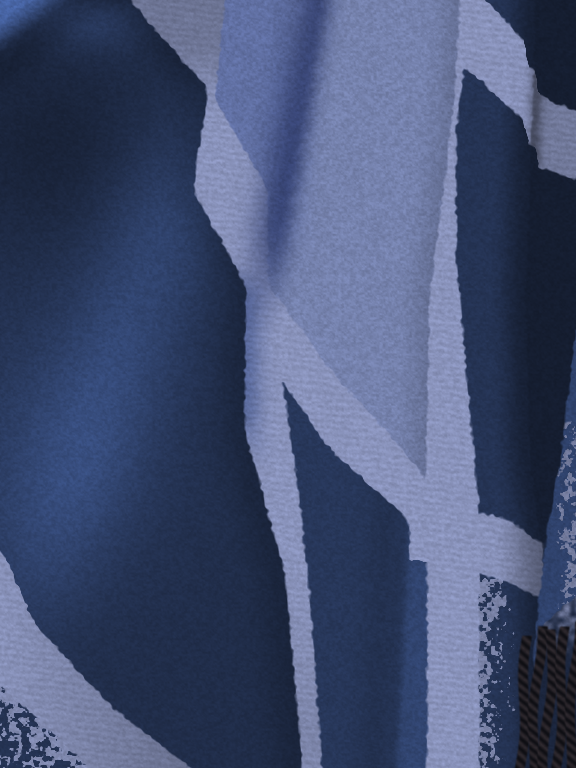
Write a Shadertoy shader that draws this texture.

```glsl
// Draped blue towelling: pale looped bands and a mid-tone panel over navy folds.
// Band borders are bent curves; soft shadows shape the folds, and hash noise
// adds woven grain, terry rows, frayed borders and loose flecks.

float hash(vec2 p) {
  vec3 q = fract(vec3(p.xyx) * 0.1031);
  q += dot(q, q.yzx + 33.33);
  return fract((q.x + q.y) * q.z);
}

float noise(vec2 p) {
  vec2 i = floor(p), f = fract(p);
  f = f * f * (3.0 - 2.0 * f);
  return mix(mix(hash(i), hash(i + vec2(1, 0)), f.x),
             mix(hash(i + vec2(0, 1)), hash(i + vec2(1, 1)), f.x), f.y);
}

float cover(float d) { return smoothstep(-0.2, 0.2, d); }

float bell(float d, float width) { return exp(-d * d / (width * width)); }

// Curve through four values at four positions, with softened corners.
float edge(float t, vec4 v, vec4 at) {
  vec3 s = at.yzw - at.xyz, d = t - at.xyz;
  vec3 k = clamp((d - 0.7) / s, 0.0, 1.0) + clamp((d + 0.7) / s, 0.0, 1.0);
  return v.x + 0.5 * dot(v.yzw - v.xyz, k);
}

float flecks(vec2 p, float density) {
  float n = noise(p * vec2(1.9, 1.6)) * 0.7 + 0.3 * noise(p * 4.1);
  return smoothstep(0.0, 0.12, n - 1.0 + density);
}

void mainImage(out vec4 fragColor, in vec2 fragCoord) {
  vec2 uv = 100.0 * fragCoord / iResolution.y;  // 75 wide, 100 high
  vec2 p = uv + 0.4 * (vec2(noise(uv * 1.7), noise(uv * 1.7 + 40.0)) - 0.5);
  float x = p.x, y = p.y;
  vec3 navy = vec3(0.175, 0.245, 0.4), pale = vec3(0.56, 0.6, 0.765);

  // Borders of the bands
  float bandLeft = edge(y, vec4(16.9, 27.2, 25.1, 32), vec4(100, 88.3, 75.3, 62.9))
    + edge(y, vec4(0, -0.1, 5.2, 7.4), vec4(62.9, 44, 25, 0));
  float panelLeft = edge(y, vec4(29.3, 28, 34.9, 34.9), vec4(100, 87, 75.3, 63))
    + edge(y, vec4(0, 8.1, 14.6, 22), vec4(63, 51.8, 44.7, 36));
  float stemRight = edge(y, vec4(36.8, 38.7, 40.4, 41.9), vec4(50.3, 37.5, 21.9, 0));
  float branchLow = edge(y, vec4(36.8, 43, 53.3, 53.3), vec4(50.3, 41.4, 32.3, 27));
  float postLeft = edge(y, vec4(59.9, 59.2, 56, 55.4), vec4(100, 87, 62, 37));
  float postRight = edge(y, vec4(60.4, 59.4, 59.4, 62.4), vec4(91, 83, 66, 33.6));
  float fold = x - edge(y, vec4(69.8, 68.4, 69, 70.5), vec4(100, 61, 40, 28));

  // Left navy cloth: bright diagonal swell between darker hollows
  float shade = 0.72 - 0.14 * bell(x - bandLeft, 4.0);
  shade += 0.36 * bell(x - 0.34 * y + 2.9, 8.5) * smoothstep(95.0, 70.0, y) * smoothstep(5.0, 40.0, y);
  shade += 0.2 * bell(distance(p, vec2(4, 42)), 18.0) - 0.17 * bell(distance(p, vec2(6, 81)), 13.0);
  float corner = x * 0.75 + 100.0 - y;
  shade += 0.9 * smoothstep(7.5, 2.0, corner) - 0.12 * bell(corner - 9.0, 3.0);
  shade += 0.25 * bell(length((p - vec2(12, 97)) * vec2(1, 2)), 7.0);
  vec3 col = navy * shade;

  // Pale branching band and upright post
  float dim = 0.2 * smoothstep(84.0, 96.0, y) + 0.09 * smoothstep(30.0, 0.0, y);
  vec3 band = pale * (0.96 - dim * cover(50.0 - x));
  float roll = bell(x - bandLeft, 2.2) * smoothstep(38.0, 48.0, y) * smoothstep(67.0, 60.0, y);
  band = mix(band, vec3(0.29, 0.36, 0.57), 0.75 * roll);
  float terry = cover(x - bandLeft);
  col = mix(col, band, terry);

  // Mid-tone panel
  float inPanel = cover(x - panelLeft) * cover(postLeft - x);
  float bluish = smoothstep(42.0, 36.0, x) * smoothstep(60.0, 85.0, y);
  vec3 panel = mix(vec3(0.46, 0.51, 0.68), vec3(0.38, 0.44, 0.64), bluish);
  col = mix(col, panel * (1.0 - 0.13 * bell(x - postLeft, 2.5)), inPanel);

  // Deep crease down the panel, fading into the band
  float crease = x - edge(y, vec4(41.5, 39.2, 36.6, 34), vec4(100, 87, 73, 55));
  float dark = bell(crease, crease < 0.0 ? 3.3 : 2.0) * smoothstep(55.0, 72.0, y);
  col = mix(col, vec3(0.17, 0.22, 0.41), 0.78 * dark * cover(x - bandLeft));

  // Navy wedge under the branch, with a pleat
  float wedge = cover(x - stemRight) * cover(branchLow + 2.3 * cover(27.0 - y) - x) * cover(50.3 - y);
  float pleat = x - 51.8 - 0.05 * y;
  shade = 0.88 + 0.22 * smoothstep(-0.8, 0.6, pleat) - 0.1 * bell(pleat + 3.0, 3.0);
  col = mix(col, navy * shade, wedge);

  // Navy cloth right of the post, turning under at the fold
  float beyond = cover(fold), inRight = cover(x - postRight);
  shade = 0.82 - 0.3 * smoothstep(-5.0, 0.0, fold) - 0.05 * beyond;
  float loose = flecks(uv, 0.62 * smoothstep(70.0, 62.0, x)) * cover(25.0 - y);
  vec3 right = mix(navy * shade, pale * 0.85, loose);

  // Slanting top band, low crossbar and the strip behind
  vec4 span = vec4(60.3, 68.9, 69.5, 75), reach = vec4(62, 66, 70, 75);
  float top = cover(y - edge(x, vec4(91.5, 83.7, 78.5, 76.6), span))
    * cover(edge(x, vec4(103, 94, 88, 85.4), span) - y);
  float bar = cover(y - edge(x, vec4(25.5, 24.3, 22.3, 21.5), reach))
    * cover(edge(x, vec4(33.3, 32.5, 29.5, 28.5), reach) - y) * cover(70.7 - x);
  right = mix(right, pale * (0.95 - 0.16 * beyond - 0.3 * bell(fold - 0.4, 1.0)), top);
  right = mix(right, pale * (0.95 - 0.35 * smoothstep(64.0, 71.0, x)), bar);
  float strip = x - edge(y, vec4(75, 72.9, 71, 69.5), vec4(57, 40, 29.7, 15));
  loose = flecks(uv, 0.5 * smoothstep(71.0, 74.0, x)) * cover(45.0 - y);
  right = mix(right, mix(navy * 1.05, pale * 0.8, loose), cover(strip) * cover(57.0 - y));
  col = mix(col, right, inRight);
  terry = mix(terry * (1.0 - inPanel) * (1.0 - wedge), max(top, bar), inRight);

  // Hem and twisted fringe
  float hem = cover(x - 69.8) * cover(0.9 * x - 45.1 - y);
  float worn = noise(uv * 1.3) * smoothstep(13.0, 21.0, y);
  col = mix(col, mix(navy * 0.6, pale * 0.85, worn), hem);
  for (float k = 0.0; k < 5.0; k++) {
    float off = uv.x - 67.7 - 1.6 * k - 0.35 * sin(uv.y * 0.35 + 2.0 * k) - 0.06 * uv.y;
    float twist = 0.5 + 0.5 * sin(uv.y * 5.0 + off * 4.0);
    float strand = cover(0.65 - abs(off)) * cover(15.5 + 3.0 * hash(vec2(k, 7)) + 0.4 * k - uv.y);
    col = mix(col, mix(vec3(0.06, 0.06, 0.08), vec3(0.17, 0.15, 0.17), twist), strand);
  }

  // Lower left band with flecked cloth beneath
  float sweep = cover(edge(x, vec4(29, 18.6, 8.2, -1), vec4(0, 4.6, 14.3, 26)) - y);
  float rise = y - 11.0 + 0.95 * x;
  vec3 under = mix(navy * 0.8, pale * 0.9, flecks(uv, 0.63 + 0.035 * rise));
  col = mix(col, mix(under, pale * (0.95 - 0.009 * x), cover(rise)), sweep);
  terry = max(terry, sweep * cover(rise));

  // Woven grain and terry rows
  float grain = noise(uv * vec2(2.6, 3.4)) + 0.7 * noise(uv.yx * 5.1 + uv * 0.8) - 0.85;
  float rows = sin(uv.y * 7.0 + uv.x * 0.9 + 3.0 * noise(uv * 0.8));
  col *= 1.0 + grain * mix(0.13, 0.1, terry) + 0.03 * rows * terry;
  fragColor = vec4(col, 1.0);
}
```
